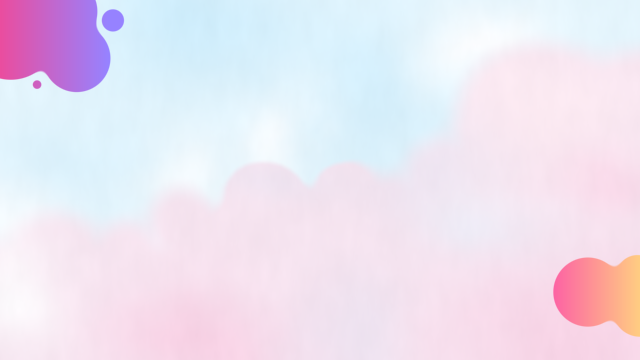
Reproduce this background procedurally as a WebGL 2 fragment shader.

```glsl
#version 300 es
precision highp float;
// Pastel watercolour sky over a pink cloud bank, with glossy gradient blobs
// in two corners. Washes are noise-warped soft glows; the cloud bank and the
// blobs are discs joined by a smooth minimum. Unit: canvas height.

#define WARP 0.075        // wobble of the washes
#define EDGE_WARP 0.035   // wobble of the cloud rim
#define GRAIN 0.022       // strength of the paper texture
#define CLOUD_BLEND 0.035 // rounding between cloud puffs
#define BLOB_BLEND 0.034  // rounding between blob discs

uniform vec2 u_resolution;
out vec4 outColor;

const vec3 SKY = vec3(0.895, 0.96, 0.99);
const vec3 BLUE = vec3(0.80, 0.925, 0.985);
const vec3 WHITE = vec3(0.995, 0.995, 1.0);
const vec3 BLUSH = vec3(0.965, 0.895, 0.94);
const vec3 ROSE = vec3(0.975, 0.80, 0.885);
const vec3 LAVENDER = vec3(0.91, 0.89, 0.945);
const vec3 MAGENTA = vec3(0.92, 0.30, 0.62);
const vec3 VIOLET = vec3(0.59, 0.51, 1.0);
const vec3 CORAL = vec3(0.99, 0.39, 0.64);
const vec3 APRICOT = vec3(1.0, 0.80, 0.51);

float hash(vec2 p) {
  p = fract(p * vec2(123.34, 345.45));
  p += dot(p, p + 34.35);
  return fract(p.x * p.y);
}

float noise(vec2 p) {
  vec2 i = floor(p), f = fract(p);
  f = f * f * (3.0 - 2.0 * f);
  return mix(mix(hash(i), hash(i + vec2(1, 0)), f.x),
             mix(hash(i + vec2(0, 1)), hash(i + vec2(1, 1)), f.x), f.y);
}

float fbm(vec2 p) {
  float sum = 0.0, amp = 0.5;
  for (int i = 0; i < 5; i++) {
    sum += amp * noise(p);
    p = mat2(1.6, 1.2, -1.2, 1.6) * p + 7.3;
    amp *= 0.5;
  }
  return sum;
}

float disc(vec2 p, float x, float y, float r) { return length(p - vec2(x, y)) - r; }

float smin(float a, float b, float k) {
  float h = max(k - abs(a - b), 0.0) / k;
  return min(a, b) - h * h * k * 0.25;
}

// Soft round wash: 1 at the centre, fading over the radii.
float glow(vec2 p, float x, float y, float rx, float ry) {
  vec2 d = (p - vec2(x, y)) / vec2(rx, ry);
  return exp(-dot(d, d));
}

// Signed distance to the cloud bank, rising to the right.
float cloudBank(vec2 p) {
  float d = p.y - mix(0.33, 0.47, smoothstep(0.45, 0.72, p.x));
  vec3 puffs[9] = vec3[9](
    vec3(0.15, 0.26, 0.15), vec3(0.35, 0.27, 0.11), vec3(0.51, 0.37, 0.095),
    vec3(0.74, 0.435, 0.12), vec3(0.97, 0.46, 0.095), vec3(1.10, 0.41, 0.11),
    vec3(1.24, 0.50, 0.12), vec3(1.52, 0.61, 0.27), vec3(1.76, 0.60, 0.26));
  for (int i = 0; i < 9; i++)
    d = smin(d, disc(p, puffs[i].x, puffs[i].y, puffs[i].z), CLOUD_BLEND);
  return d;
}

vec3 skyWash(vec2 p) {
  vec3 c = mix(SKY, BLUE, 0.9 * glow(p, 0.54, 0.95, 0.28, 0.22));
  c = mix(c, BLUE, 0.65 * glow(p, 1.02, 0.76, 0.24, 0.25));
  c = mix(c, BLUE, 0.45 * glow(p, 0.18, 0.52, 0.22, 0.15));
  c = mix(c, WHITE, 0.75 * glow(p, 0.78, 0.63, 0.10, 0.14));
  c = mix(c, WHITE, 0.65 * glow(p, 0.52, 0.48, 0.12, 0.14));
  c = mix(c, WHITE, 0.90 * glow(p, 1.34, 0.88, 0.17, 0.12));
  return mix(c, WHITE, 0.75 * glow(p, 0.02, 0.38, 0.20, 0.13));
}

vec3 cloudWash(vec2 p) {
  vec3 c = mix(BLUSH, ROSE, 0.75 * glow(p, 0.56, 0.06, 0.27, 0.15));
  c = mix(c, ROSE, 0.65 * glow(p, 1.60, 0.06, 0.36, 0.22));
  c = mix(c, ROSE, 0.55 * glow(p, 1.68, 0.50, 0.15, 0.08));
  c = mix(c, LAVENDER, 0.6 * glow(p, 0.97, 0.09, 0.16, 0.16));
  c = mix(c, LAVENDER, 0.7 * glow(p, 1.20, 0.55, 0.16, 0.14));
  c = mix(c, LAVENDER, 0.5 * glow(p, 0.78, 0.50, 0.20, 0.08));
  c = mix(c, vec3(0.925, 0.93, 0.97), 0.8 * glow(p, 1.35, 0.38, 0.16, 0.11));
  c = mix(c, vec3(0.995, 0.925, 0.95), 0.7 * glow(p, 1.50, 0.70, 0.30, 0.18));
  return mix(c, WHITE, 0.85 * glow(p, 0.02, 0.18, 0.15, 0.18));
}

void main() {
  vec2 p = gl_FragCoord.xy / u_resolution.y;
  float aa = 0.8 / u_resolution.y;

  // Watercolour background
  vec2 drift = vec2(fbm(p * 5.0), fbm(p * 5.0 + 19.0)) - 0.48;
  vec2 q = p + 2.0 * WARP * drift;
  float d = cloudBank(p + EDGE_WARP * drift);
  float crisp = smoothstep(0.5, 0.65, p.x) * (1.0 - smoothstep(0.95, 1.15, p.x));
  float soft = mix(0.045, 0.010, crisp);
  vec3 color = mix(cloudWash(q), skyWash(q), smoothstep(-soft, soft, d));
  color += GRAIN * (fbm(p * vec2(34.0, 12.0)) + fbm(p * 9.0) - 0.97);

  // Violet blob with two droplets
  float blob = smin(disc(p, 0.030, 0.907, 0.1285), disc(p, 0.171, 0.968, 0.0995), 0.02);
  blob = smin(blob, disc(p, 0.213, 0.838, 0.0938), BLOB_BLEND);
  blob = min(blob, min(disc(p, 0.3137, 0.9433, 0.0308), disc(p, 0.103, 0.765, 0.0118)));
  vec3 violet = mix(MAGENTA, VIOLET, clamp(p.x / 0.30, 0.0, 1.0));
  color = mix(color, violet, 1.0 - smoothstep(-aa, aa, blob));

  // Apricot blob
  float warm = smin(disc(p, 1.771, 0.2315, 0.060), disc(p, 1.778, 0.141, 0.0764), 0.02);
  warm = smin(warm, disc(p, 1.633, 0.1887, 0.096), BLOB_BLEND);
  vec3 apricot = mix(CORAL, APRICOT, clamp((p.x - 1.54) / 0.235, 0.0, 1.0));
  color = mix(color, apricot, 1.0 - smoothstep(-aa, aa, warm));

  outColor = vec4(clamp(color, 0.0, 1.0), 1.0);
}
```
